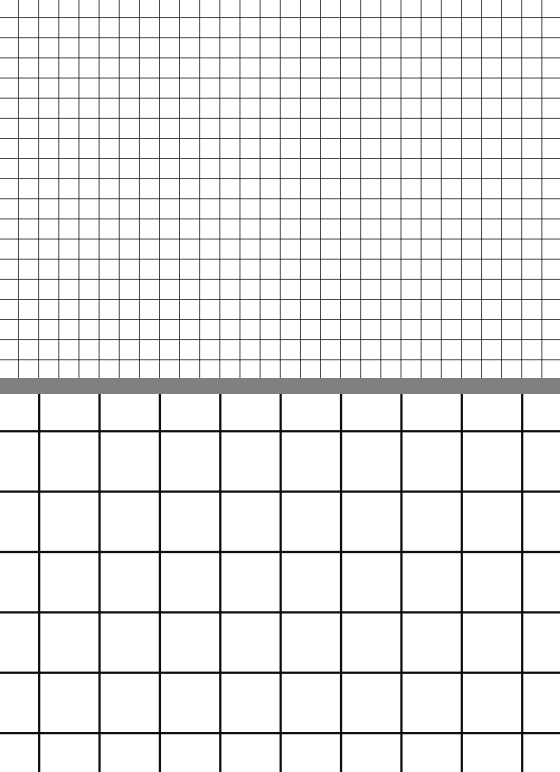
Top, the full canvas; bottom, a detail of the centre.
Give the GLSL for this pattern, as a WebGL 1 fragment shader.

```glsl
precision highp float;
// Plain square grid of thin black lines on white paper.

uniform vec2 u_resolution;

// Lengths are fractions of the canvas width.
const float CELL_SIZE = 0.03594;
const float LINE_WIDTH = 0.00134;

// A grid crossing near the centre, as a fraction of each canvas side.
const vec2 GRID_ANCHOR = vec2(0.5004, 0.4741);

const vec3 PAPER_COLOR = vec3(1.0);
const vec3 INK_COLOR = vec3(0.05);

// Distance from a coordinate to the nearest multiple of the spacing.
float distanceToLine(float coord, float spacing) {
    return abs(fract(coord / spacing + 0.5) - 0.5) * spacing;
}

// Share of a pixel-wide span that is covered by a line.
float lineCoverage(float dist, float width, float pixel) {
    float left = max(dist - 0.5 * pixel, -0.5 * width);
    float right = min(dist + 0.5 * pixel, 0.5 * width);
    return clamp((right - left) / pixel, 0.0, 1.0);
}

// Ink coverage of both line families, joined without double counting.
float gridCoverage(vec2 p, float spacing, float width, float pixel) {
    float vertical = lineCoverage(distanceToLine(p.x, spacing), width, pixel);
    float horizontal = lineCoverage(distanceToLine(p.y, spacing), width, pixel);
    return 1.0 - (1.0 - vertical) * (1.0 - horizontal);
}

void main() {
    float pixel = 1.0 / u_resolution.x;
    vec2 p = (gl_FragCoord.xy - GRID_ANCHOR * u_resolution) * pixel;
    float ink = gridCoverage(p, CELL_SIZE, LINE_WIDTH, pixel);
    gl_FragColor = vec4(mix(PAPER_COLOR, INK_COLOR, ink), 1.0);
}
```
